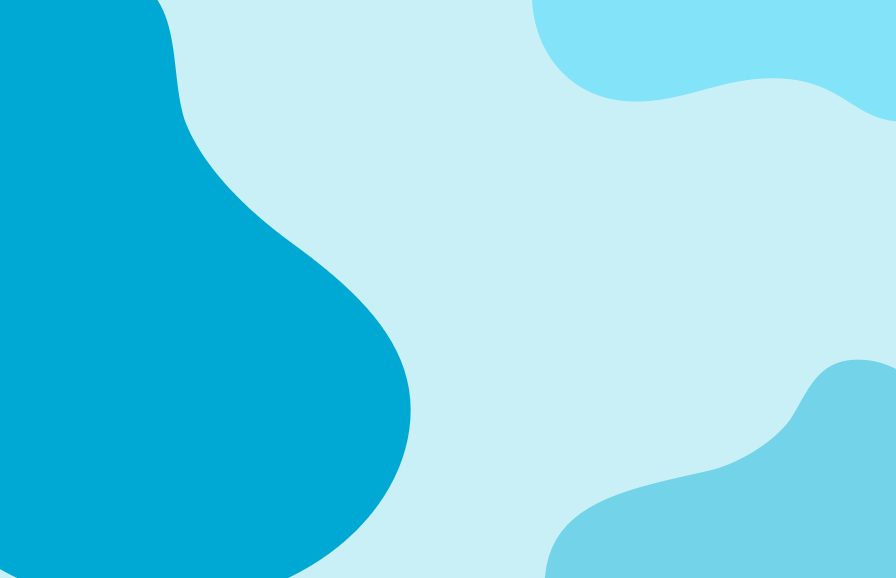
This background is drawn by a Shadertoy shader. Its source:

```glsl
// Flat wavy blue blobs entering from three corners of a pale aqua background.

const vec2 DESIGN = vec2(768.0, 495.0);   // layout units, y pointing down
const int CURVE_STEPS = 20;               // straight pieces per Bezier curve
const vec3 PALE_AQUA = vec3(0.790, 0.943, 0.970);
const vec3 DEEP_BLUE = vec3(0.000, 0.663, 0.831);
const vec3 SKY_CYAN  = vec3(0.510, 0.892, 0.976);
const vec3 SOFT_TEAL = vec3(0.451, 0.827, 0.910);

// Outline being traced around a sample point.
struct Outline {
    vec2 pen;          // current end of the path
    float distSq;      // squared distance to the nearest edge
    float side;        // -1 inside, +1 outside
};

Outline startAt(vec2 a) {
    return Outline(a, 1e9, 1.0);
}

// Adds an edge: nearest distance plus even-odd crossing test.
void lineTo(inout Outline o, vec2 p, vec2 b) {
    vec2 edge = b - o.pen;
    vec2 toP = p - o.pen;
    float t = clamp(dot(toP, edge) / max(dot(edge, edge), 1e-6), 0.0, 1.0);
    vec2 gap = toP - edge * t;
    o.distSq = min(o.distSq, dot(gap, gap));
    if ((o.pen.y > p.y) != (b.y > p.y)) {
        float crossingX = o.pen.x + edge.x * toP.y / edge.y;
        if (p.x < crossingX) o.side = -o.side;
    }
    o.pen = b;
}

// Adds a cubic Bezier from the pen to d with handles b and c.
void curveTo(inout Outline o, vec2 p, vec2 b, vec2 c, vec2 d) {
    vec2 a = o.pen;
    for (int i = 1; i <= CURVE_STEPS; i++) {
        float t = float(i) / float(CURVE_STEPS);
        float s = 1.0 - t;
        lineTo(o, p, s*s*s*a + 3.0*s*s*t*b + 3.0*s*t*t*c + t*t*t*d);
    }
}

float coverage(Outline o, float pixel) {
    return clamp(0.5 - o.side * sqrt(o.distSq) / pixel, 0.0, 1.0);
}

// Large blob along the left side.
Outline leftBlob(vec2 p) {
    Outline o = startAt(vec2(122, -20));
    lineTo(o, p, vec2(135, 0));
    curveTo(o, p, vec2(153, 28), vec2(148, 70), vec2(158, 102));
    curveTo(o, p, vec2(168, 130), vec2(195, 168), vec2(250, 208));
    curveTo(o, p, vec2(302, 246), vec2(352, 290), vec2(352, 351));
    curveTo(o, p, vec2(352, 408), vec2(312, 464), vec2(247, 495));
    curveTo(o, p, vec2(170, 533), vec2(70, 533), vec2(-16, 478));
    lineTo(o, p, vec2(-16, -20));
    lineTo(o, p, vec2(122, -20));
    return o;
}

// Wave hanging from the upper right corner.
Outline upperBlob(vec2 p) {
    Outline o = startAt(vec2(456, -20));
    lineTo(o, p, vec2(456, 0));
    curveTo(o, p, vec2(458, 44), vec2(488, 87), vec2(545, 87));
    curveTo(o, p, vec2(587, 87), vec2(618, 67), vec2(662, 67));
    curveTo(o, p, vec2(720, 67), vec2(729, 100), vec2(768, 104));
    lineTo(o, p, vec2(790, 106));
    lineTo(o, p, vec2(790, -20));
    lineTo(o, p, vec2(456, -20));
    return o;
}

// Hill rising into the lower right corner.
Outline lowerBlob(vec2 p) {
    Outline o = startAt(vec2(467, 520));
    lineTo(o, p, vec2(467, 495));
    curveTo(o, p, vec2(472, 430), vec2(537, 419), vec2(608, 403));
    curveTo(o, p, vec2(634, 397), vec2(668, 376), vec2(680, 355));
    curveTo(o, p, vec2(694, 331), vec2(703, 308), vec2(735, 308));
    curveTo(o, p, vec2(748, 308), vec2(758, 311), vec2(768, 316));
    lineTo(o, p, vec2(790, 326));
    lineTo(o, p, vec2(790, 520));
    lineTo(o, p, vec2(467, 520));
    return o;
}

void mainImage(out vec4 fragColor, in vec2 fragCoord) {
    vec2 uv = fragCoord / iResolution.xy;
    vec2 p = vec2(uv.x, 1.0 - uv.y) * DESIGN;
    float pixel = DESIGN.y / iResolution.y;

    vec3 color = PALE_AQUA;
    color = mix(color, DEEP_BLUE, coverage(leftBlob(p), pixel));
    color = mix(color, SKY_CYAN, coverage(upperBlob(p), pixel));
    color = mix(color, SOFT_TEAL, coverage(lowerBlob(p), pixel));
    fragColor = vec4(color, 1.0);
}
```
